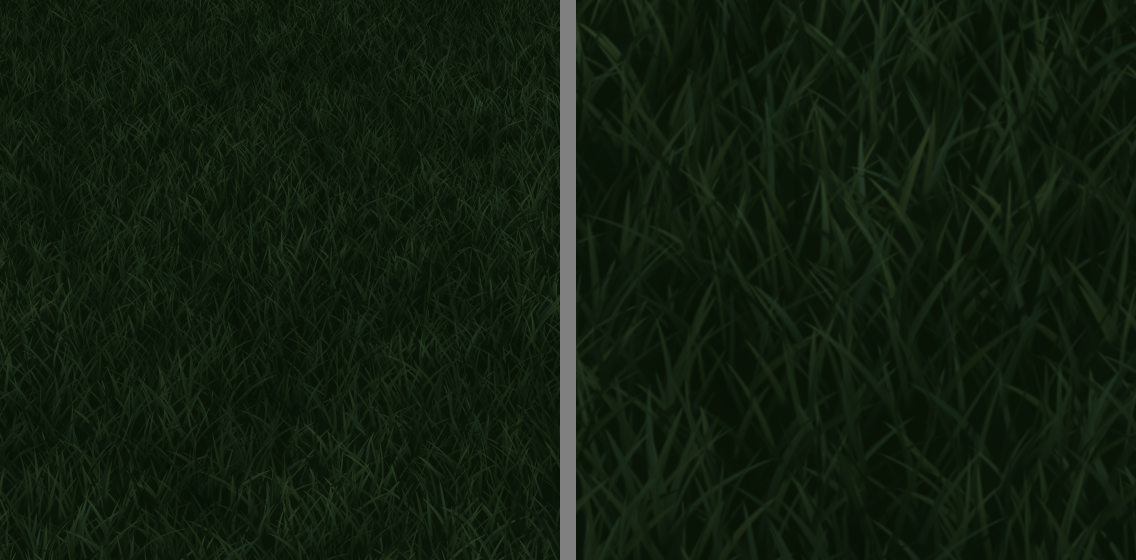
Left: the whole. Right: its middle third, enlarged.
Write a WebGL 1 fragment shader that draws this texture.

```glsl
precision highp float;
// A dim meadow of overlapping grass blades, shrinking towards the top.
// Blades are curved strokes rooted in jittered cells on receding rows,
// painted from far to near, each one dark at the root and lighter at the tip.

uniform vec2 u_resolution;

#define CELL 0.055
#define RECEDE 0.58
#define LAYERS 13
#define MIN_LENGTH 0.050
#define MAX_LENGTH 0.106
#define MIN_WIDTH 0.0012
#define MAX_WIDTH 0.0037
#define MAX_LEAN 0.55
#define SOFTNESS 0.0013
#define SHADOW_COLOR vec3(0.016, 0.058, 0.010)
#define TIP_COLOR vec3(0.122, 0.187, 0.108)

vec4 hash4(vec3 seed) {
  float n = dot(seed, vec3(12.9898, 78.233, 37.719));
  return fract(sin(n + vec4(0.0, 1.7, 3.1, 4.9)) * 43758.5453);
}

float valueNoise(vec2 p) {
  vec2 i = floor(p);
  vec2 f = fract(p);
  f = f * f * (3.0 - 2.0 * f);
  float low = mix(hash4(vec3(i, 0.5)).x, hash4(vec3(i + vec2(1.0, 0.0), 0.5)).x, f.x);
  float high = mix(hash4(vec3(i + vec2(0.0, 1.0), 0.5)).x, hash4(vec3(i + 1.0, 0.5)).x, f.x);
  return mix(low, high, f.y);
}

// Paints one blade over surface, which holds x: tone and y: hue shift.
// q is the position relative to the root, in ground units.
vec2 paintBlade(vec2 surface, vec2 q, vec4 shape, vec4 look, float soft) {
  float bladeLength = mix(MIN_LENGTH, MAX_LENGTH, shape.x);
  float lean = (shape.y * 2.0 - 1.0) * MAX_LEAN;
  float curl = lean * 0.6 + (shape.z - 0.5) * 0.6;

  // Rotate so that the blade starts along +y, then bends as a parabola
  float c = cos(lean);
  float s = sin(lean);
  vec2 r = vec2(c * q.x - s * q.y, s * q.x + c * q.y);
  float t = r.y / bladeLength;
  if (t < 0.0 || t > 1.0) return surface;
  float slope = 2.0 * curl * t;
  float side = (r.x - curl * t * r.y) / sqrt(1.0 + slope * slope);

  float width = mix(MIN_WIDTH, MAX_WIDTH, shape.w) * (1.0 - t * t * t);
  float cover = 1.0 - smoothstep(width - soft, width + soft, abs(side));
  cover *= smoothstep(0.0, 0.15, t) * (1.0 - smoothstep(0.88, 1.0, t));

  // One half of each blade catches a little more light
  float facing = clamp(side / MAX_WIDTH, -1.0, 1.0) * (look.y - 0.5);
  float tone = mix(0.16, 1.22, look.x) * mix(0.45, 1.2, t) * (1.0 + 0.6 * facing);
  return mix(surface, vec2(tone, look.z - 0.5), cover * 0.88);
}

void main() {
  vec2 p = gl_FragCoord.xy / u_resolution;
  float depth = -log(1.0 - RECEDE * p.y) / RECEDE;
  float homeRow = floor(depth / CELL);
  float edge = max(SOFTNESS, 0.7 / u_resolution.y);
  vec2 surface = vec2(0.16, 0.0);

  // Rows from the farthest to the nearest that can reach this point
  for (int j = 0; j < 3; j++) {
    float row = homeRow - float(j);
    float scale = exp(-RECEDE * row * CELL);
    float rowY = (1.0 - scale) / RECEDE;
    vec2 ground = vec2(p.x - 0.5, p.y - rowY) / scale;
    float homeColumn = floor(ground.x / CELL);

    for (int layer = 0; layer < LAYERS; layer++) {
      for (int i = -2; i <= 2; i++) {
        float column = homeColumn + float(i);
        vec3 seed = vec3(column, row, float(layer) + 1.0);
        vec4 shape = hash4(seed);
        vec4 look = hash4(seed + 61.3);
        vec2 jitter = vec2(look.w, fract(look.y * 17.0 + shape.w));
        vec2 root = (vec2(column, 0.0) + jitter) * CELL;
        surface = paintBlade(surface, ground - root, shape, look, edge / scale);
      }
    }
  }

  // Broad clumps of light and shade
  vec2 field = vec2((p.x - 0.5) / (1.0 - RECEDE * p.y), depth);
  float clump = 0.6 * valueNoise(field * 9.0) + 0.4 * valueNoise(field * 21.0 + 7.0);
  float tone = surface.x * mix(0.6, 1.45, clump);

  vec3 color = mix(SHADOW_COLOR, TIP_COLOR, tone);
  color += surface.y * tone * vec3(0.022, 0.006, -0.022);
  gl_FragColor = vec4(color, 1.0);
}
```
